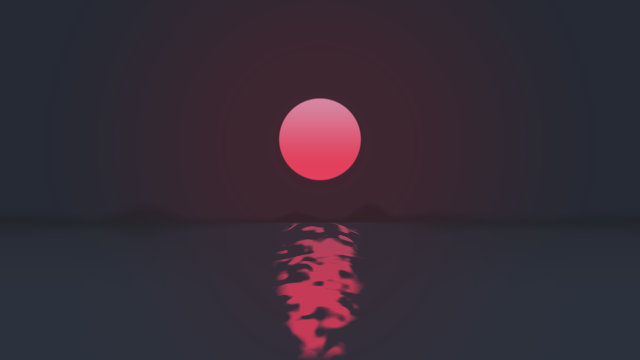
Give the GLSL for this background, as a Shadertoy shader.

```glsl
const float HORIZON = 0.382;

float hash(vec2 p) {
    return fract(sin(dot(p, vec2(127.1, 311.7))) * 43758.5);
}

float noise(vec2 p) {
    vec2 i = floor(p), f = fract(p);
    f = f * f * (3.0 - 2.0 * f);
    return mix(mix(hash(i), hash(i + vec2(1, 0)), f.x),
               mix(hash(i + vec2(0, 1)), hash(i + vec2(1, 1)), f.x), f.y);
}

float hill(float x, float center, float width, float height) {
    float t = (x - center) / width;
    return height * exp(-t * t);
}

// Height of the hazy shoreline above the horizon
float ridge(float x) {
    float h = 0.008 + 0.018 * smoothstep(0.55, 0.9, abs(x));
    h = max(h, hill(x, -0.49, 0.10, 0.046));
    h = max(h, hill(x, -0.06, 0.06, 0.028));
    h = max(h, hill(x, 0.14, 0.06, 0.052));
    h = max(h, hill(x, 0.32, 0.13, 0.026));
    return h + 0.004 * (noise(vec2(x * 28.0 + 40.0, 3.0)) - 0.5);
}

vec3 skyColor(vec2 p) {
    float glow = 1.0 - smoothstep(0.1, 0.82, length(p - vec2(0.0, 0.6)));
    return mix(vec3(0.148, 0.163, 0.203), vec3(0.246, 0.147, 0.188), glow);
}

vec3 waterColor(float x, float depth) {
    float glow = 1.0 - smoothstep(0.0, 0.75, length(vec2(x, depth * 0.9)));
    vec3 edge = mix(vec3(0.16, 0.172, 0.21), vec3(0.17, 0.194, 0.238), smoothstep(0.0, 0.2, depth));
    return mix(edge, vec3(0.218, 0.172, 0.215), glow);
}

// Broken, bowed ripples of light, softer toward the viewer
float glitter(float x, float depth) {
    float bow = 4.0 * x * x * exp(-depth * 8.0);
    float d = depth - bow;
    vec2 q = vec2(x * 29.0 + 60.0, 88.0 * d - 62.0 * d * d + 50.0);
    q.y += 1.2 * (noise(vec2(x * 22.0 + 9.0, depth * 24.0)) - 0.5);
    float n = 0.72 * noise(q) + 0.28 * noise(q * 1.7 + 17.0);

    float halfWidth = 0.088 + 0.016 * sin(depth * 12.0)
                    - 0.012 * smoothstep(0.25, 0.4, depth);
    float side = abs(x + 0.002) / halfWidth;
    float core = smoothstep(0.06, 0.17, depth) * (1.0 - smoothstep(0.27, 0.38, depth));
    float level = 0.47 - 0.15 * core + 0.25 * side * side;
    float soft = 0.10 + 0.25 * depth;
    float ends = smoothstep(-0.002, 0.01, depth) * (1.0 - smoothstep(0.34, 0.392, depth));
    return smoothstep(level - soft, level + soft, n) * ends
         * (1.0 - smoothstep(0.8, 1.35, side));
}

void mainImage(out vec4 fragColor, in vec2 fragCoord) {
    vec2 p = vec2(fragCoord.x - 0.5 * iResolution.x, fragCoord.y) / iResolution.y;
    float pixel = 1.0 / iResolution.y;
    float depth = HORIZON - p.y;
    float sideFade = smoothstep(0.08, 0.45, abs(p.x));

    // Sky and water, with a hazier horizon at the sides
    float haze = pixel + 0.012 * sideFade;
    float water = smoothstep(-haze, haze, depth);
    vec3 color = mix(skyColor(p), waterColor(p.x, max(depth, 0.0)), water);

    // Blurred shore and its faint reflection
    float shore = ridge(p.x);
    float blur = 0.007 + 0.014 * sideFade;
    float land = 1.0 - smoothstep(shore - blur, shore + blur, -depth);
    float mirrored = 1.0 - smoothstep(0.0, 0.02 + shore, depth);
    float shade = mix(0.12 * land, 0.13 * mirrored * sideFade, water);
    color *= 1.0 - shade * vec3(1.0, 0.9, 1.2);

    // Light on the water
    float light = glitter(p.x, max(depth, 0.0)) * smoothstep(-pixel, pixel, depth);
    vec3 lightColor = mix(vec3(0.72, 0.27, 0.38), vec3(0.82, 0.23, 0.35), smoothstep(0.0, 0.2, depth));
    color = mix(color, lightColor, 0.92 * light);

    // Sun disc
    vec2 s = (p - vec2(0.0, 0.613)) / 0.1135;
    float disc = 1.0 - smoothstep(-pixel, pixel, (length(s) - 1.0) * 0.1135);
    vec3 sun = mix(vec3(0.885, 0.25, 0.36), vec3(0.84, 0.53, 0.64), smoothstep(-0.75, 1.15, s.y));
    color = mix(color, sun, disc);

    fragColor = vec4(color, 1.0);
}
```
